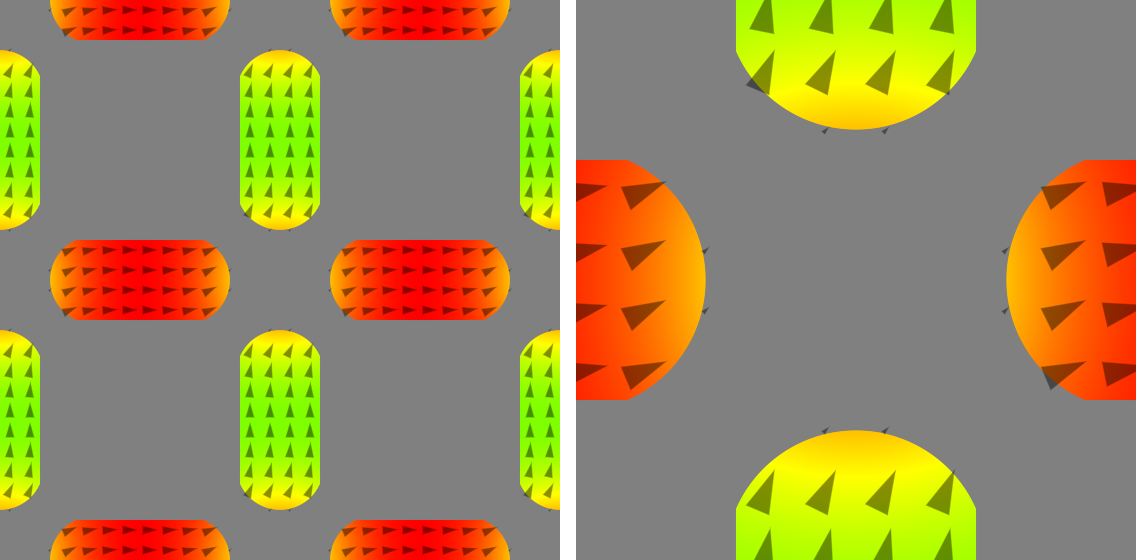
Left: the whole. Right: its middle third, enlarged.
Give the GLSL for this pattern, as a Shadertoy shader.

```glsl
// Rounded bars, alternately lying and standing, on a flat gray ground.
// A direction field turns toward the diagonal at the bar ends; its angle sets
// the hue, and a fixed grid of dark arrowheads points along it.

#define REPEATS 2.0          // periods across and down the canvas
#define ARROWS 14.0          // arrow cells per period
#define HALF_WIDTH 0.1429    // bar, in periods
#define END_CENTER 0.165     // centre of the end arc along the bar
#define END_RADIUS 0.156     // radius of the end arc
#define ARROW_LENGTH 0.365   // half length, in arrow cells
#define ARROW_WIDTH 0.21     // half width of the base, in arrow cells
#define ARROW_SHADE 0.56     // darkening under an arrow
#define BEND_POWER 2.1       // how late the field turns toward the ends
#define GROUND vec3(0.5)

const float QUARTER_TURN = 1.5707963;

// Signed distance to a bar; q = (along, across) from its centre
float barDistance(vec2 q) {
    vec2 fromEnd = vec2(max(abs(q.x) - END_CENTER, 0.0), q.y);
    return max(abs(q.y) - HALF_WIDTH, length(fromEnd) - END_RADIUS);
}

// Nearest bar at p: x = signed distance, y = field angle
vec2 barField(vec2 p) {
    vec2 lying = fract(p + vec2(0.0, 0.5)) - 0.5;
    vec2 standing = (fract(p + vec2(0.5, 0.0)) - 0.5).yx;
    float dLying = barDistance(lying);
    float dStanding = barDistance(standing);
    bool isLying = dLying < dStanding;
    vec2 q = isLying ? lying : standing;

    // Bend grows toward the ends and eases off near the long sides
    float along = min(abs(q.x) / (END_CENTER + END_RADIUS), 1.0);
    float across = min(abs(q.y) / HALF_WIDTH, 1.0);
    float bend = 0.5 * QUARTER_TURN * pow(along, BEND_POWER)
               * (1.0 - 0.25 * across * across);
    return vec2(min(dLying, dStanding), isLying ? bend : QUARTER_TURN - bend);
}

// Red through yellow to lime over a quarter turn
vec3 angleColor(float angle) {
    float h = 1.5 * angle / QUARTER_TURN;
    return vec3(clamp(2.0 - h, 0.0, 1.0), clamp(h, 0.0, 1.0), 0.0);
}

// Signed distance to an arrowhead pointing along +x
float arrowDistance(vec2 q, float size) {
    float halfLength = ARROW_LENGTH * size;
    float slope = 0.5 * ARROW_WIDTH / ARROW_LENGTH;
    float side = (abs(q.y) - slope * (halfLength - q.x)) / sqrt(1.0 + slope * slope);
    return max(-q.x - halfLength, side);
}

void mainImage(out vec4 fragColor, in vec2 fragCoord) {
    vec2 p = REPEATS * fragCoord / iResolution.xy;
    float pixel = REPEATS / min(iResolution.x, iResolution.y);

    // Bars
    vec2 field = barField(p);
    float bar = smoothstep(0.6 * pixel, -0.6 * pixel, field.x);
    vec3 color = mix(GROUND, angleColor(field.y), bar);

    // Arrows: direction and size are taken at the cell centre
    vec2 cell = floor(p * ARROWS) + 0.5;
    vec2 center = barField(cell / ARROWS);
    float size = smoothstep(0.012, -0.016, center.x);
    float c = cos(center.y), s = sin(center.y);
    vec2 q = p * ARROWS - cell;
    q = vec2(c * q.x + s * q.y, c * q.y - s * q.x);
    float soft = 0.9 * pixel * ARROWS;
    float arrow = smoothstep(soft, -soft, arrowDistance(q, size)) * step(0.01, size);
    color *= mix(1.0, ARROW_SHADE, arrow);

    fragColor = vec4(color, 1.0);
}
```
